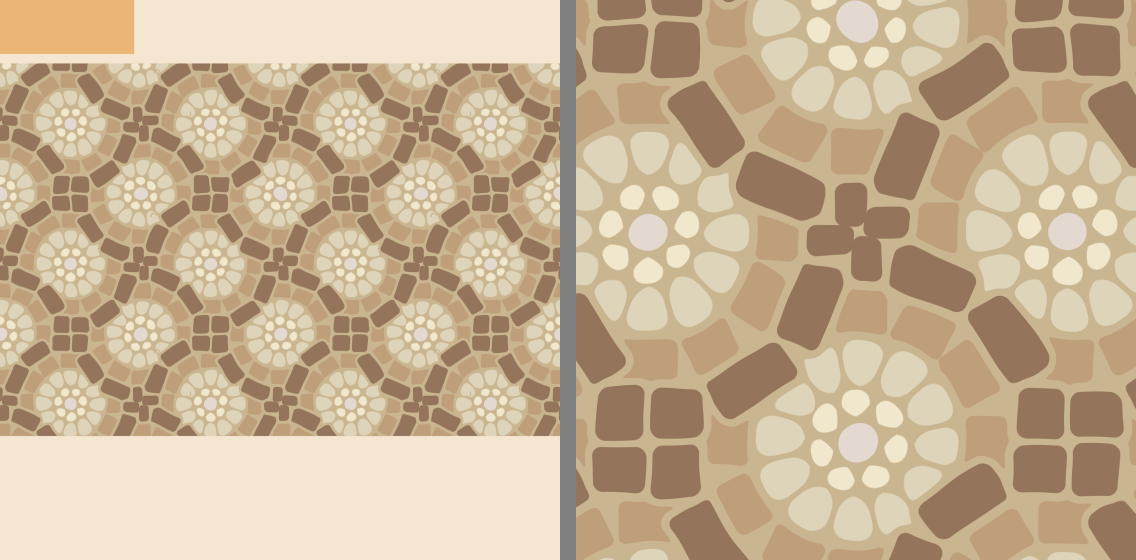
Left, the full canvas; right, a detail of the centre.
A Shadertoy shader for this pattern:

```glsl
// Band of stone mosaic: rosettes ringed by interlacing dark arcs, on cream with an amber block.
#define REPEATS 4.0                  // cells across the canvas
#define ORIGIN vec2(0.505, 0.115)    // first rosette, in cells
#define BAND vec2(0.2214, 0.8867)    // bottom and top of the mosaic
#define BLOCK vec2(0.2396, 0.9036)   // right and lower edge of the amber block
#define GAP 0.018                    // grout width, in cells
#define WOBBLE 0.014                 // hand-cut unevenness
#define ARC_RADIUS 0.432             // dark chain around a rosette
#define TAN_RADIUS 0.308             // tan ring around a rosette
#define PETALS 12.0
#define INNER_PETALS 7.0
#define CHIP_SHARE 0.4               // share of rosettes with a chipped petal

const float TAU = 6.2831853;
const vec3 CREAM = vec3(0.96, 0.90, 0.82);
const vec3 AMBER = vec3(0.92, 0.71, 0.46);
const vec3 GROUT = vec3(0.79, 0.71, 0.56);
const vec3 DARK  = vec3(0.58, 0.46, 0.36);
const vec3 TAN   = vec3(0.75, 0.62, 0.48);
const vec3 PETAL = vec3(0.87, 0.83, 0.73);
const vec3 IVORY = vec3(0.94, 0.905, 0.80);
const vec3 BEAD  = vec3(0.89, 0.85, 0.82);

float hash(vec2 p) {
    vec3 q = fract(p.xyx * vec3(0.1031, 0.1030, 0.0973));
    q += dot(q, q.yzx + 33.33);
    return fract((q.x + q.y) * q.z);
}

mat2 rotation(float a) { return mat2(cos(a), sin(a), -sin(a), cos(a)); }

// Gradient noise that repeats every 14 lattice steps
float corner(vec2 i, vec2 f) {
    float a = TAU * hash(mod(i, 14.0) + 7.0);
    return dot(vec2(cos(a), sin(a)), f);
}

float noise(vec2 p) {
    vec2 i = floor(p), f = p - i, u = f * f * (3.0 - 2.0 * f);
    vec2 e = vec2(1.0, 0.0);
    return mix(mix(corner(i, f), corner(i + e, f - e), u.x),
               mix(corner(i + e.yx, f - e.yx), corner(i + 1.0, f - 1.0), u.x), u.y);
}

float smoothMax(float a, float b, float k) {
    float h = max(k - abs(a - b), 0.0) / k;
    return max(a, b) + 0.25 * h * h * k;
}

float stone(vec2 p, vec2 halfSize) {
    vec2 q = abs(p) - halfSize + 0.024;
    return length(max(q, 0.0)) + min(max(q.x, q.y), 0.0) - 0.024;
}

// Stone lying along a circle around the rosette
float ringStone(vec2 p, float angle, float radius, vec2 halfSize) {
    return stone(rotation(-angle) * p - vec2(radius, 0.0), halfSize);
}

// Ring of rounded wedges between two radii
float wedges(vec2 p, float count, vec2 radii, float seed) {
    float turn = atan(p.y, p.x) / TAU * count + seed;
    float h = hash(vec2(mod(floor(turn), count), seed * 9.0 + 3.0)) - 0.5;
    float a = (fract(turn) - 0.5) * TAU / count;
    vec2 q = length(p) * vec2(cos(a), abs(sin(a)));
    float halfAngle = 0.5 * TAU / count;
    float side = q.y * cos(halfAngle) - q.x * sin(halfAngle) + 0.36 * GAP;
    float ends = max(radii.x - q.x, length(p) - radii.y - 0.012 * h);
    return smoothMax(side, ends, 0.045);
}

// Distances to dark chain, tan ring, outer petals, inner petals
vec4 rosette(vec2 p, float seed) {
    vec4 d = vec4(1.0);
    for (int i = 0; i < 8; i++) {
        float k = float(i), halfTurn = 0.5 * TAU * floor(k / 4.0);
        float h = hash(vec2(k, seed * 5.0)) - 0.5;
        float a = -TAU / 12.0 * mod(k, 4.0) - halfTurn + 0.05 * h;
        d.y = min(d.y, ringStone(p, a, TAN_RADIUS, vec2(0.057, 0.068 + 0.010 * h)));
        if (mod(k, 4.0) < 2.0) {
            float b = -0.42 - 0.55 * mod(k, 4.0) - halfTurn;
            d.x = min(d.x, ringStone(p, b, ARC_RADIUS + 0.015 * h, vec2(0.055, 0.104)));
        }
    }
    d.z = wedges(p, PETALS, vec2(0.130, 0.242), 0.5 + seed * 0.13);
    d.w = wedges(p, INNER_PETALS, vec2(0.058, 0.122), 0.25 + seed * 0.21);
    return d;
}

// Four stones turning around a crossing
float pinwheel(vec2 p, vec2 offset, vec2 halfSize) {
    float d = 1.0;
    for (int i = 0; i < 4; i++) {
        d = min(d, stone(p - offset, halfSize));
        p = vec2(-p.y, p.x);
    }
    return d;
}

// Half-ring chip on a petal of some rosettes
float chip(vec2 p, vec2 cell) {
    float h = hash(mod(cell, 2.0) * 3.0 + 11.0);
    vec2 q = rotation(-TAU * h * 7.0) * p - vec2(0.18, 0.0);
    float d = max(abs(length(q) - 0.020) - 0.004, q.x - 0.5 * q.y);
    return fract(h * 13.0) < CHIP_SHARE ? d : 1.0;
}

vec2 wrap(vec2 p) { return fract(p + 0.5) - 0.5; }

vec3 mosaic(vec2 s, float px) {
    s += WOBBLE * vec2(noise(s * 7.0), noise(s * 7.0 + 5.3));
    vec2 p = wrap(s), q = wrap(s - 0.5);
    vec4 d = min(rosette(p, 0.0), rosette(vec2(q.y, -q.x), 1.0));
    float bead = min(length(p), length(q)) - 0.047;
    float cross = min(pinwheel(wrap(s - vec2(0.5, 0.0)), vec2(-0.021, 0.066), vec2(0.036, 0.055)),
                      pinwheel(wrap(s - vec2(0.0, 0.5)), vec2(-0.066, 0.068), vec2(0.056, 0.063)));
    // Each layer keeps a grout gap to the ones above it
    float dark = min(cross, smoothMax(d.x, GAP - cross, 0.02));
    float petal = smoothMax(d.z, GAP - dark, 0.02);
    float ring = smoothMax(d.y, GAP - min(dark, petal), 0.02);
    float worn = min(chip(p, floor(s + 0.5)), chip(q, floor(s) + 0.5));

    vec3 col = mix(TAN, GROUT, smoothstep(-px, px, ring));
    col = mix(PETAL, col, smoothstep(-px, px, petal));
    col = mix(IVORY, col, smoothstep(-px, px, d.w));
    col = mix(BEAD, col, smoothstep(-px, px, bead));
    col = mix(GROUT, col, smoothstep(-px, px, worn));
    return mix(DARK, col, smoothstep(-px, px, dark));
}

void mainImage(out vec4 fragColor, in vec2 fragCoord) {
    vec2 uv = fragCoord / iResolution.xy;
    float px = 0.7 / iResolution.y;
    float outside = max(BAND.x - uv.y, uv.y - BAND.y);
    float block = max(uv.x - BLOCK.x, BLOCK.y - uv.y);
    vec3 col = mix(AMBER, CREAM, smoothstep(-px, px, block));
    vec3 stones = mosaic(uv * REPEATS - ORIGIN, px * REPEATS);
    fragColor = vec4(mix(stones, col, smoothstep(-px, px, outside)), 1.0);
}
```
